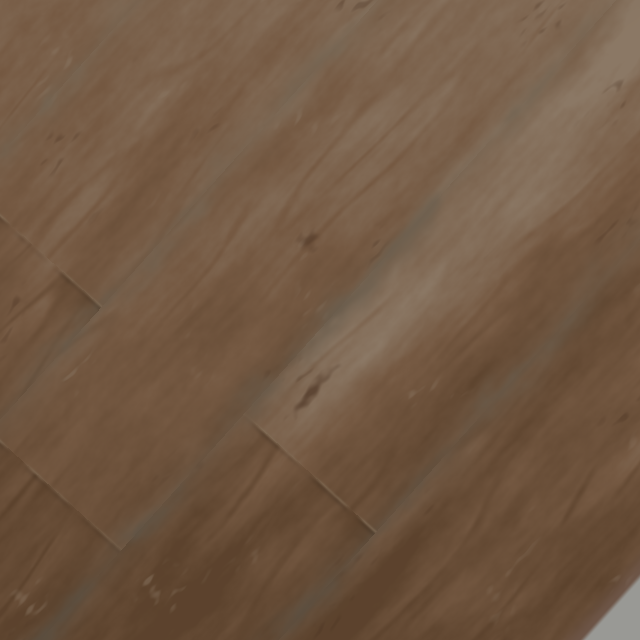
Reproduce this texture procedurally as a WebGL 1 fragment shader.

```glsl
precision highp float;
// Diagonal wood-look floor planks with soft grey seams and thin end joints.
// The canvas is rotated into grain space (along, across), split into staggered
// boards, and each board gets stretched gradient noise mapped to a brown ramp.
uniform vec2 u_resolution;

const float ANGLE = 0.838;        // grain direction, radians
const float ROW_WIDTH = 0.277;
const float FIRST_SEAM = 0.162;
const float BOARD_LENGTH = 1.3;
const float LAST_ROW = 4.0;
const float FLOOR_EDGE = 1.346;

const vec3 DARK_WOOD = vec3(0.36, 0.26, 0.175);
const vec3 MID_WOOD = vec3(0.46, 0.35, 0.26);
const vec3 PALE_WOOD = vec3(0.545, 0.47, 0.395);
const vec3 SEAM_GREY = vec3(0.425, 0.37, 0.305);
const vec3 JOINT_TAN = vec3(0.52, 0.44, 0.35);
const vec3 KNOT_BROWN = vec3(0.29, 0.195, 0.13);
const vec3 RIM_PINK = vec3(0.44, 0.35, 0.31);
const vec3 WALL_GREY = vec3(0.60, 0.60, 0.585);

vec2 hash2(vec2 p) {
  p = vec2(dot(p, vec2(127.1, 311.7)), dot(p, vec2(269.5, 183.3)));
  return fract(sin(p) * 43758.55);
}

float corner(vec2 cell, vec2 f, vec2 o) {
  return dot(hash2(cell + o) * 2.0 - 1.0, f - o);
}

float gradientNoise(vec2 p) {
  vec2 i = floor(p), f = p - i;
  vec2 w = f * f * f * (f * (f * 6.0 - 15.0) + 10.0);
  float low = mix(corner(i, f, vec2(0.0)), corner(i, f, vec2(1.0, 0.0)), w.x);
  float high = mix(corner(i, f, vec2(0.0, 1.0)), corner(i, f, vec2(1.0)), w.x);
  return mix(low, high, w.y);
}

float fbm(vec2 p) {
  float sum = 0.0, amp = 1.0;
  for (int k = 0; k < 4; k++) {
    sum += amp * gradientNoise(p);
    p = p * 2.03 + 17.3;
    amp *= 0.5;
  }
  return sum;
}

float bell(float x, float width) {
  return exp(-x * x / (width * width));
}

// Elongated soft mark with a ragged outline
float mark(vec2 g, vec2 center, vec2 size) {
  vec2 d = (g - center) / size;
  return 1.0 - smoothstep(0.0, 1.3, length(d) + 1.1 * gradientNoise(g * vec2(50.0, 90.0)));
}

// Clusters of short flecks: fine stretched noise gated by coarse patches
float flecks(vec2 g, float rarity) {
  float patches = smoothstep(rarity, rarity + 0.2, gradientNoise(g * vec2(6.0, 9.0)));
  return patches * smoothstep(0.1, 0.45, gradientNoise(g * vec2(34.0, 95.0)));
}

vec3 woodRamp(float t) {
  vec3 lower = mix(DARK_WOOD, MID_WOOD, clamp(t * 2.0, 0.0, 1.0));
  return mix(lower, PALE_WOOD, clamp(t * 2.0 - 1.0, 0.0, 1.0));
}

// Tone of one board: broad figure, fibre, pores and narrow dark streaks
float grainTone(vec2 g, vec2 seed, float contrast) {
  g.y += 0.012 * gradientNoise(g * vec2(4.0, 7.0) + seed);
  float figure = fbm(g * vec2(2.6, 13.0) + seed);
  float fibre = gradientNoise(g * vec2(14.0, 90.0) + seed);
  float pores = fbm(g * vec2(45.0, 75.0) + seed);
  float ridge = 1.0 - abs(gradientNoise(g * vec2(2.6, 17.0) + seed + 9.0));
  float streak = smoothstep(0.9, 1.0, ridge) * smoothstep(-0.1, 0.35, figure);
  return contrast * (0.4 * figure - 0.2 * streak) + 0.1 * fibre + 0.075 * pores;
}

void main() {
  vec2 p = gl_FragCoord.xy / u_resolution;
  float px = 1.0 / u_resolution.y;
  vec2 q = vec2(p.x, p.y - 1.0);
  vec2 g = vec2(dot(q, vec2(cos(ANGLE), sin(ANGLE))),
                dot(q, vec2(sin(ANGLE), -cos(ANGLE))));

  // Board layout: rows across, staggered joints along
  float lane = (g.y - FIRST_SEAM) / ROW_WIDTH + 1.0;
  float row = min(floor(lane), LAST_ROW);
  float across = lane - row;
  float joint = mix(-0.512, 0.0125 * row - 0.2625, mod(row, 2.0));
  float run = (g.x - joint) / BOARD_LENGTH;
  vec2 board = vec2(row, floor(run));
  float jointDist = (run - floor(run + 0.5)) * BOARD_LENGTH;
  float seamDist = (across > 0.5 && row < LAST_ROW ? across - 1.0 : across) * ROW_WIDTH;

  // Wood tone: light falloff, darker boards and one pale band across a seam
  float lower = step(board.y, -0.5);
  float dark = max(lower, step(LAST_ROW - 0.5, row));
  vec2 seed = hash2(board + 3.0) * 40.0;
  float ragged = lane + 0.25 * fbm(g * vec2(4.0, 9.0));
  float band = smoothstep(2.9, 3.15, ragged) * (1.0 - smoothstep(3.2, 3.7, ragged));
  float tone = 0.49 + 0.44 * (p.y - 0.45) + 0.12 * (p.x - 0.5);
  tone += 0.1 * (hash2(board).x - 0.5) - 0.16 * dark;
  tone += (1.0 - lower) * (0.3 * band - 0.2 * bell(lane - 3.85, 0.22) * step(lane, 4.0));
  tone += grainTone(g, seed, 0.85 + 0.5 * dark) + 0.1 * fbm(p * 9.0);
  tone -= 0.3 * lower * bell(jointDist, 0.03) * smoothstep(0.6, 1.0, across) * mod(row, 2.0);
  vec3 color = woodRamp(tone);

  // Knots and flecks
  float streakKnot = mark(g, vec2(-0.128, 0.772), vec2(0.05, 0.009));
  float roundKnot = mark(g, vec2(0.042, 0.611), vec2(0.018, 0.014));
  color = mix(color, KNOT_BROWN, 0.65 * max(streakKnot, 0.8 * roundKnot));
  color = mix(color, KNOT_BROWN, 0.4 * flecks(g + 3.7, 0.2));
  color = mix(color, PALE_WOOD, 0.45 * flecks(g + 8.1, 0.2));

  // Worn seams: wandering grey blotches and a faint broken line
  float wear = smoothstep(-0.15, 0.5, fbm(g * vec2(7.0, 13.0)));
  float wander = seamDist + 0.02 * fbm(g * vec2(8.0, 12.0));
  vec3 grey = SEAM_GREY * (0.86 + 0.28 * p.y);
  color = mix(color, grey, (0.2 + 0.65 * wear) * bell(wander, 0.026));
  color = mix(color, grey * 0.95, (0.2 + 0.35 * wear) * bell(seamDist, 0.006 + px));

  // Thin end joints that fade in and out, with a faint shadow side
  float breaks = smoothstep(-0.3, 0.3, gradientNoise(g * 23.0 + 2.0));
  color *= 1.0 - 0.12 * breaks * bell(jointDist + 0.004, 0.003 + px);
  color = mix(color, JOINT_TAN, 0.6 * breaks * bell(jointDist, 0.0016 + 0.5 * px));

  // Pinkish rim and the plain surface beyond the floor
  float beyond = g.y - FLOOR_EDGE;
  color = mix(color, RIM_PINK, 0.7 * smoothstep(-0.035, 0.0, beyond));
  color = mix(color, WALL_GREY, smoothstep(-0.003 - px, 0.003 + px, beyond));
  gl_FragColor = vec4(color, 1.0);
}
```
